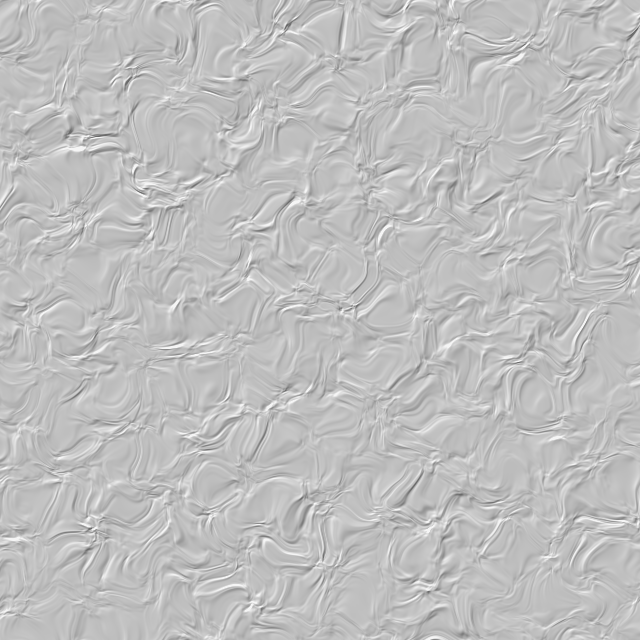
Give the GLSL for this texture, as a Shadertoy shader.

```glsl
// Rough pale grey plaster: a wrinkled relief lit from the upper left.

const vec3  BASE_COLOR    = vec3(0.748);
const vec2  LIGHT_DIR     = vec2(-0.55, 0.835);
const float RELIEF        = 0.059;   // brightness change per unit of slope
const float SLOPE_STEP    = 0.0016;  // sampling distance, in canvas heights
const float DARKEST       = 0.42;
const float BRIGHTEST     = 0.96;

const int   OCTAVES       = 4;
const float COARSE_FREQ   = 14.0;
const vec4  OCTAVE_SLOPES = vec4(0.35, 0.6, 0.9, 0.65);

const float BEND_FREQ     = 14.0;    // broad bending of the wrinkles
const float BEND_AMOUNT   = 0.9;
const float CURL_FREQ     = 38.0;    // fine curling of the wrinkles
const float CURL_AMOUNT   = 0.8;

const float PATCH_FREQ    = 8.0;     // calm and rough areas
const float PATCH_AMOUNT  = 1.3;
const float MOTTLE_FREQ   = 21.0;
const float MOTTLE_AMOUNT = 0.8;

const mat2  OCTAVE_TURN   = mat2(0.8, 0.6, -0.6, 0.8);

// Random gradient in -1..1 for a lattice point
vec2 hashGradient(vec2 cell) {
    vec3 q = fract(cell.xyx * vec3(0.1031, 0.1030, 0.0973));
    q += dot(q, q.yzx + 33.33);
    return 2.0 * fract((q.xx + q.yz) * q.zy) - 1.0;
}

// Gradient noise with a quintic fade
float noise(vec2 p) {
    vec2 cell = floor(p);
    vec2 f = p - cell;
    vec2 fade = f * f * f * (f * (f * 6.0 - 15.0) + 10.0);
    vec2 e = vec2(1.0, 0.0);
    float a = dot(hashGradient(cell), f);
    float b = dot(hashGradient(cell + e.xy), f - e.xy);
    float c = dot(hashGradient(cell + e.yx), f - e.yx);
    float d = dot(hashGradient(cell + e.xx), f - e.xx);
    return mix(mix(a, b, fade.x), mix(c, d, fade.x), fade.y);
}

// Shifts points by noise; amount sets the local stretch
vec2 warp(vec2 p, float freq, float amount) {
    vec2 q = OCTAVE_TURN * p * freq + 17.3;
    return p + amount / freq * vec2(noise(q), noise(q + 71.7));
}

// Wrinkled height, with octaves weighted by their slope
float height(vec2 p) {
    p = warp(p, BEND_FREQ, BEND_AMOUNT);
    p = warp(p, CURL_FREQ, CURL_AMOUNT);
    float h = 0.0;
    float freq = COARSE_FREQ;
    for (int i = 0; i < OCTAVES; i++) {
        h += OCTAVE_SLOPES[i] / freq * noise(p * freq + 9.1 * float(i));
        p = OCTAVE_TURN * p;
        freq *= 2.0;
    }
    return h;
}

void mainImage(out vec4 fragColor, in vec2 fragCoord) {
    vec2 uv = fragCoord / iResolution.y;

    // Slope facing the light
    vec2 offset = 0.5 * SLOPE_STEP * normalize(LIGHT_DIR);
    float slope = (height(uv - offset) - height(uv + offset)) / SLOPE_STEP;

    // Uneven roughness
    float roughness = 1.0 + PATCH_AMOUNT * noise(uv * PATCH_FREQ + 41.0)
                          + MOTTLE_AMOUNT * noise(uv * MOTTLE_FREQ + 63.0);
    roughness = max(roughness, 0.35);

    vec3 color = BASE_COLOR + RELIEF * roughness * slope;
    fragColor = vec4(clamp(color, DARKEST, BRIGHTEST), 1.0);
}
```
